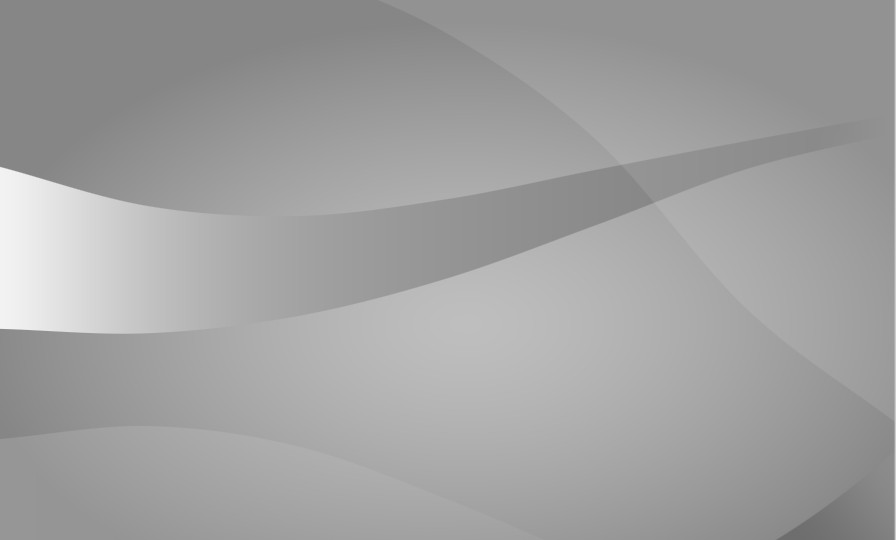
Write a Shadertoy shader that draws this background.

```glsl
// Abstract grey background: soft radial glow crossed by a silver ribbon and pale curved veils.

const float WHITE = 1.0;
const vec2 GLOW_CENTER = vec2(0.52, 0.40);
const vec2 GLOW_RADIUS = vec2(0.55, 0.56);
const float GLOW_GREY = 0.745;
const float RIM_GREY = 0.525;
const float BORDER_GREY = 0.80;

// Heights of the curves at seven evenly spaced positions across the canvas
const float RIBBON_TOP[7] = float[](0.691, 0.618, 0.600, 0.6315, 0.686, 0.739, 0.789);
const float RIBBON_BASE[7] = float[](0.391, 0.383, 0.415, 0.485, 0.584, 0.687, 0.754);
const float VEIL_EDGE[7] = float[](1.239, 1.152, 1.057, 0.937, 0.739, 0.428, 0.217);
const float HILL_EDGE[7] = float[](0.187, 0.211, 0.173, 0.075, -0.043, -0.163, -0.283);

// Smooth cubic curve through the knots, extended linearly at both ends
float curveHeight(float x, float knots[7]) {
    float s = clamp(x, 0.0, 1.0) * 6.0;
    int i = min(int(s), 5);
    float t = s - float(i);
    float b = knots[i];
    float c = knots[i + 1];
    float a = i > 0 ? knots[max(i - 1, 0)] : 2.0 * b - c;
    float d = i < 5 ? knots[min(i + 2, 6)] : 2.0 * c - b;
    return b + 0.5 * t * (c - a + t * (2.0 * a - 5.0 * b + 4.0 * c - d
             + t * (3.0 * (b - c) + d - a)));
}

// Antialiased coverage of the region where the signed height is positive
float coverage(float height) {
    return clamp(height / max(fwidth(height), 1e-5) + 0.5, 0.0, 1.0);
}

float radialGlow(vec2 uv, vec2 center, vec2 radius) {
    float r = min(length((uv - center) / radius), 1.0);
    return mix(GLOW_GREY, RIM_GREY, pow(r, 1.4));
}

// Bright at the left end, sinking to mid grey along the ribbon
float ribbonGrey(float x) {
    float shine = exp(-pow(x / 0.18, 1.5));
    return 0.69 - 0.22 * x + 0.26 * shine;
}

void mainImage(out vec4 fragColor, in vec2 fragCoord) {
    vec2 uv = fragCoord / iResolution.xy;
    float grey = radialGlow(uv, GLOW_CENTER, GLOW_RADIUS);

    // Pale hill in the lower left
    float hill = coverage(curveHeight(uv.x, HILL_EDGE) - uv.y);
    grey = mix(grey, WHITE, hill * mix(0.13, 0.05, smoothstep(0.0, 0.6, uv.x)));

    // Ribbon, dissolving at its right tip
    float ribbon = coverage(curveHeight(uv.x, RIBBON_TOP) - uv.y)
                 * coverage(uv.y - curveHeight(uv.x, RIBBON_BASE));
    ribbon *= 1.0 - smoothstep(0.9, 1.0, uv.x);
    grey = mix(grey, ribbonGrey(uv.x), ribbon);

    // Translucent veil over the upper right
    float veil = coverage(uv.y - curveHeight(uv.x, VEIL_EDGE));
    grey = mix(grey, WHITE, 0.10 * veil);

    // Dark corner in the lower right
    float inset = 1.0 - uv.x;
    float cornerEdge = 0.167 - 1.48 * inset + 1.75 * inset * inset;
    float corner = coverage(cornerEdge - uv.y) * step(0.7, uv.x);
    float cornerGrey = mix(0.43, 0.55, smoothstep(0.88, 1.08, uv.x + 0.5 * uv.y));
    grey = mix(grey, cornerGrey, corner);

    // Hairline of light along the right border
    grey = mix(grey, BORDER_GREY, coverage(uv.x - 0.9985));

    fragColor = vec4(vec3(grey), 1.0);
}
```
